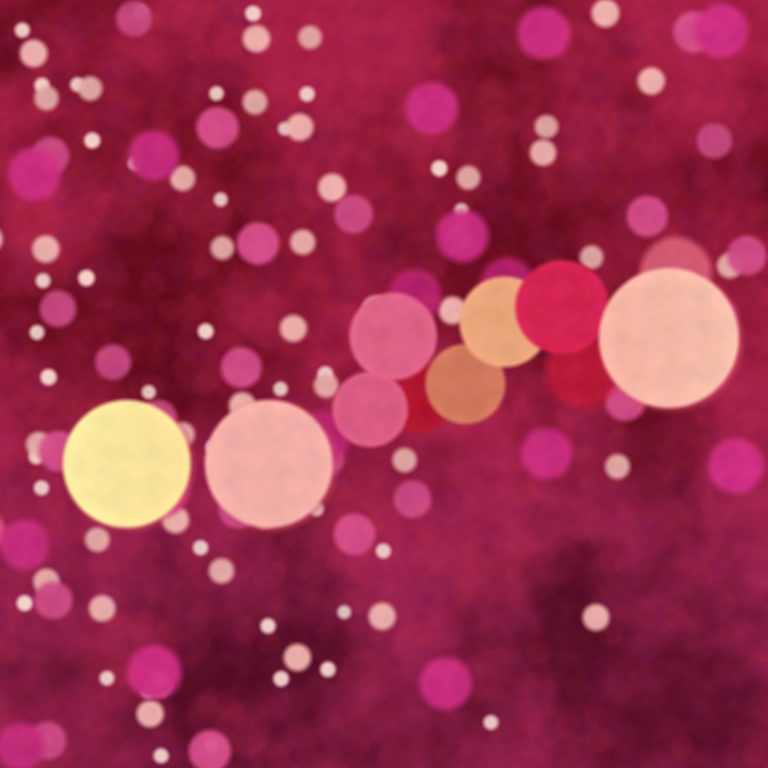
Give the GLSL for this background, as a WebGL 2 fragment shader.

```glsl
#version 300 es
precision highp float;

uniform vec2 u_resolution;
out vec4 fragColor;

vec3 hash3(vec2 cell) {
    vec3 q = fract(vec3(cell.xyx) * vec3(0.1031, 0.1030, 0.0973));
    q += dot(q, q.yxz + 33.33);
    return fract((q.xxy + q.yzz) * q.zyx);
}

// Layered, gently warped sines, roughly -1 to 1
float mottle(vec2 p) {
    float sum = 0.0, amp = 0.5;
    for (int i = 0; i < 5; i++) {
        p = mat2(0.8, 0.6, -0.6, 0.8) * p * 1.75 + 0.4 * sin(p.yx * 1.1 + 2.1);
        sum += amp * sin(p.x) * cos(p.y);
        amp *= 0.58;
    }
    return sum;
}

// Soft-edged disc with a slightly lighter rim
void disc(inout vec3 col, vec2 offset, float radius, vec3 tint, float alpha, float soft) {
    float d = length(offset);
    float cover = 1.0 - smoothstep(radius - soft, radius + soft, d);
    float rim = smoothstep(0.7, 0.98, d / radius);
    col = mix(col, tint * (0.985 + 0.03 * rim), cover * alpha);
}

// One jittered disc per cell; chance runs from the left side to the right
void scatter(inout vec3 col, vec2 p, float cells, float radius, vec2 chance,
             vec3 tint, float alpha, float soft) {
    vec2 home = floor(p * cells);
    for (int y = -1; y <= 1; y++) {
        for (int x = -1; x <= 1; x++) {
            vec2 cell = home + vec2(x, y);
            vec3 h = hash3(cell + cells * 7.3);
            vec2 centre = (cell + 0.15 + 0.7 * h.xy) / cells;
            float lowerRight = smoothstep(0.4, 0.7, centre.x) * (1.0 - smoothstep(0.35, 0.6, centre.y));
            float odds = mix(chance.x, chance.y, clamp(centre.x, 0.0, 1.0)) * (1.0 - 0.45 * lowerRight);
            if (h.z < odds) {
                float vary = fract(h.x * 17.0 + h.y * 31.0);
                disc(col, p - centre, radius * (0.9 + 0.2 * vary),
                     tint * (0.95 + 0.1 * vary), alpha, soft);
            }
        }
    }
}

void main() {
    vec2 p = gl_FragCoord.xy / u_resolution.y;

    // Wine backdrop with dark patches, redder above and more violet below
    float cloud = 0.8 * mottle(p * 4.6 + 0.6) + 0.28 * mottle(p * 15.0 + 5.0);
    vec3 col = mix(vec3(0.38, 0.045, 0.125), vec3(0.64, 0.125, 0.285), smoothstep(-0.65, 0.5, cloud));
    col += mix(vec3(-0.03, 0.01, 0.03), vec3(0.02, 0.0, -0.01), smoothstep(0.2, 0.6, p.y));

    // Ghostly discs sunk into the backdrop
    scatter(col, p, 5.0, 0.050, vec2(0.45), vec3(0.74, 0.17, 0.30), 0.32, 0.030);
    scatter(col, p, 10.0, 0.034, vec2(0.6), vec3(0.68, 0.16, 0.31), 0.18, 0.006);
    scatter(col, p, 15.0, 0.023, vec2(0.6), vec3(0.46, 0.08, 0.27), 0.20, 0.005);
    scatter(col, p, 21.0, 0.015, vec2(0.5), vec3(0.66, 0.14, 0.26), 0.16, 0.004);

    // Scattered lights, tiny to large
    scatter(col, p, 13.0, 0.0095, vec2(0.56, -0.22), vec3(0.94, 0.81, 0.78), 0.97, 0.0045);
    scatter(col, p, 11.0, 0.0165, vec2(0.46, 0.32), vec3(0.92, 0.69, 0.67), 0.96, 0.0055);
    scatter(col, p, 8.0, 0.025, vec2(0.70, 0.14), vec3(0.82, 0.30, 0.53), 0.94, 0.006);
    scatter(col, p, 6.0, 0.033, vec2(0.36, 0.34), vec3(0.80, 0.18, 0.50), 0.96, 0.008);

    // Dim glows behind the chain
    for (int i = 0; i < 4; i++) {
        float k = float(i), last = step(2.5, k);
        vec2 centre = vec2(0.42 + 0.12 * k + 0.1 * last, 0.43 + 0.17 * min(k, 1.0) + 0.015 * k);
        disc(col, p - centre, 0.034 + 0.012 * last,
             mix(vec3(0.74, 0.14, 0.45), vec3(0.87, 0.39, 0.48), last), 0.88, 0.008);
    }

    // Lower row of the chain, red discs first
    vec3 lowerTint[4] = vec3[4](vec3(0.87, 0.37, 0.52), vec3(0.70, 0.08, 0.17),
                                vec3(0.83, 0.48, 0.37), vec3(0.74, 0.10, 0.22));
    for (int i = 0; i < 4; i++) {
        int n = (2 * i + 1) % 5;
        float k = float(n);
        vec2 centre = vec2(0.482 + 0.062 * k + 0.09 * step(2.5, k), 0.467 + 0.0165 * k);
        float red = float(n % 2);
        disc(col, p - centre, 0.049 + 0.003 * sin(k * 2.4 - 3.2), lowerTint[n],
             0.98 - 0.06 * red, 0.0045 + 0.006 * red);
    }

    // Upper row of the chain
    vec3 upperTint[3] = vec3[3](vec3(0.88, 0.39, 0.53), vec3(0.93, 0.66, 0.49), vec3(0.84, 0.14, 0.32));
    for (int i = 0; i < 3; i++) {
        float k = float(i);
        vec2 centre = vec2(0.512 + 0.18 * k - 0.035 * k * k, 0.562 + 0.019 * k);
        disc(col, p - centre, 0.057 + 0.002 * k, upperTint[i], 0.99, 0.0045);
    }

    // Three bright discs, each over a warm fringe
    vec3 brightTint[3] = vec3[3](vec3(0.99, 0.91, 0.62), vec3(0.96, 0.69, 0.66), vec3(0.97, 0.73, 0.66));
    for (int i = 0; i < 3; i++) {
        float k = float(i), last = step(1.5, k);
        vec2 offset = p - vec2(0.165 + 0.185 * k + 0.336 * last, 0.396 + 0.164 * last);
        float radius = 0.083 + 0.008 * last;
        disc(col, offset - vec2(0.003, -0.002), radius + 0.002, vec3(0.83, 0.30, 0.40), 0.6, 0.007);
        vec3 tint = brightTint[i] + vec3(0.0, 0.25, 0.2) * offset.x * (k - 1.0);
        disc(col, offset, radius, tint, 1.0, 0.0045);
    }

    // Fine unevenness in brightness and hue
    col += vec3(0.030, 0.018, 0.022) * mottle(p * 48.0);
    col += vec3(0.020, 0.010, -0.014) * mottle(p.yx * 75.0 + 9.0);
    fragColor = vec4(clamp(col, 0.0, 1.0), 1.0);
}
```
